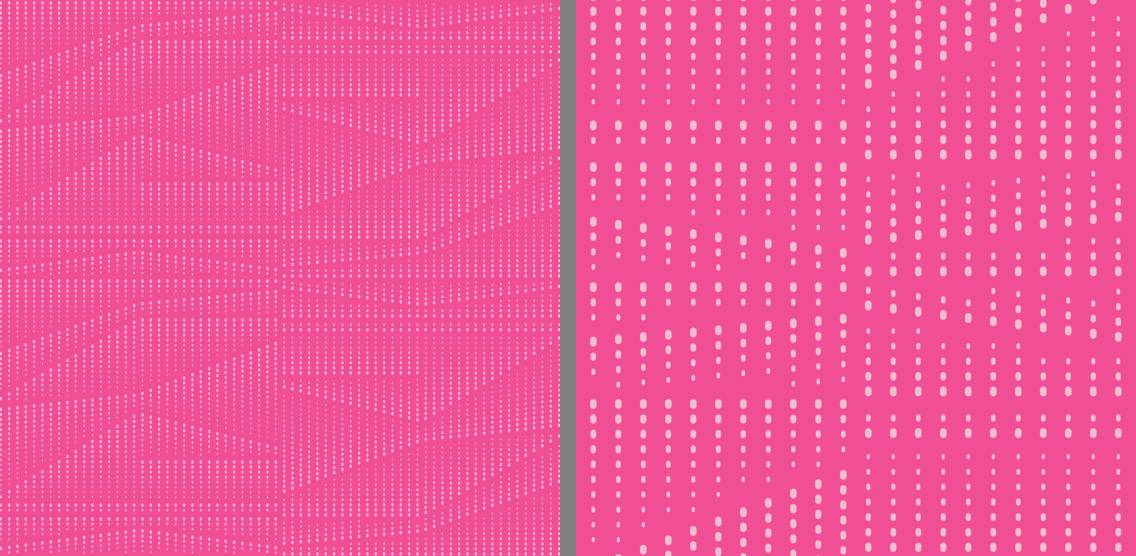
Left, the full canvas; right, a detail of the centre.
Write a Shadertoy shader that draws this pattern.

```glsl
// Columns of pale dashes on pink; each dash run starts bold and tapers away.
// Runs begin on bent or level fold lines, sampled once per column; the right
// half is the left half turned by 180 degrees, and the tile stacks vertically.

#define TILES_DOWN   2.0
#define COLUMN_PITCH 0.01488            // fraction of canvas width
#define COLUMN_START 0.0014
#define HALF_COLUMNS 33.0               // column steps across one half
#define ROW_PITCH    0.0181             // fraction of tile height
#define TURN_SUM     1.003              // sum of a fold depth and its turned copy
#define BOLD_DASH    vec2(0.00196, 0.0029)  // half sizes, canvas widths
#define FINE_DASH    vec2(0.00075, 0.0013)
#define EDGE_SOFT    1.25               // edge width in pixels
#define PINK         vec3(0.94, 0.31, 0.59)
#define PALE         vec3(0.93, 0.75, 0.82)

const int FOLDS = 9;
const int HALF_FOLD = 5;                // this fold only spans the inner side

// Fold depth below the tile top at the left, middle and right of a half
const vec3 foldLines[FOLDS] = vec3[FOLDS](
    vec3(0.011, 0.011, 0.011),
    vec3(0.272, 0.094, 0.049),
    vec3(0.434, 0.151, 0.151),
    vec3(0.473, 0.421, 0.236),
    vec3(0.787, 0.489, 0.612),
    vec3(0.662, 0.662, 0.662),
    vec3(0.817, 0.817, 0.817),
    vec3(0.867, 0.867, 0.867),
    vec3(0.973, 0.908, 0.970));

float foldDepth(vec3 knots, float x) {
    return x < 0.5 ? mix(knots.x, knots.y, 2.0 * x)
                   : mix(knots.y, knots.z, 2.0 * x - 1.0);
}

float roundedBox(vec2 p, vec2 halfSize) {
    float radius = halfSize.x;
    vec2 q = abs(p) - halfSize + radius;
    return length(max(q, 0.0)) + min(max(q.x, q.y), 0.0) - radius;
}

void mainImage(out vec4 fragColor, in vec2 fragCoord) {
    vec2 uv = fragCoord / iResolution.xy;

    // Column index and offset from its centre line
    float column = floor((uv.x - COLUMN_START) / COLUMN_PITCH + 0.5);
    float offsetX = uv.x - COLUMN_START - column * COLUMN_PITCH;

    // Position in the half tile, turned around on the right
    bool turned = column > HALF_COLUMNS;
    float across = (turned ? 2.0 * HALF_COLUMNS + 1.0 - column : column) / HALF_COLUMNS;
    float depth = (1.0 - uv.y) * TILES_DOWN;
    if (turned) depth = TURN_SUM - depth;
    depth += 0.5 * ROW_PITCH;

    // Distances to the folds just before and just after this point
    float since = 1.0, until = 1.0;
    for (int i = 0; i < FOLDS; i++) {
        if (i == HALF_FOLD && across < 0.5) continue;
        float age = fract(depth - foldDepth(foldLines[i], across));
        since = min(since, age);
        until = min(until, 1.0 - age);
    }

    // Whole dashes that fit in the run, leaving a gap before the next fold
    float count = max(1.0, floor((since + until) / ROW_PITCH - 0.25));
    float row = floor(since / ROW_PITCH);
    float offsetY = (since - (row + 0.5) * ROW_PITCH)
                  * iResolution.y / (TILES_DOWN * iResolution.x);

    vec2 halfSize = mix(BOLD_DASH, FINE_DASH, min(row / count, 1.0));
    float dist = roundedBox(vec2(offsetX, offsetY), halfSize);
    float ink = clamp(0.5 - dist * iResolution.x / EDGE_SOFT, 0.0, 1.0);
    ink *= step(row + 0.5, count) * step(0.6 * ROW_PITCH, since + until);

    fragColor = vec4(mix(PINK, PALE, ink), 1.0);
}
```
